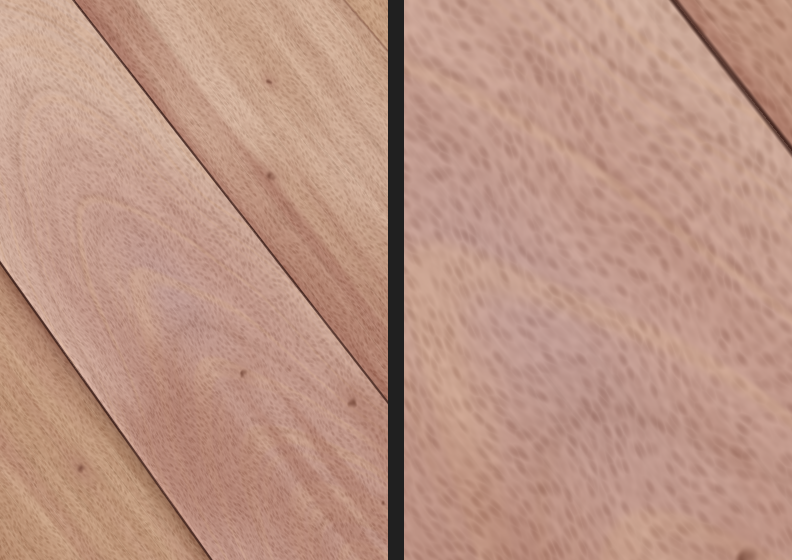
Left: the whole. Right: its middle third, enlarged.
This texture is drawn by a WebGL 1 fragment shader. Its source:

```glsl
precision highp float;
// Diagonal pinkish hardwood planks with arched grain, fine pores, knots and dark seams.
uniform vec2 u_resolution;

#define PALE vec3(0.830, 0.705, 0.635)
#define PINK vec3(0.755, 0.592, 0.540)
#define TAN vec3(0.750, 0.592, 0.480)
#define RED vec3(0.680, 0.485, 0.420)
#define MAUVE vec3(0.735, 0.600, 0.585)
#define KNOT vec3(0.450, 0.270, 0.210)
#define SEAM vec3(0.250, 0.135, 0.110)
#define PORE_CELLS vec2(100.0, 235.0)
#define PORE_DEPTH 0.085
#define STREAK_DEPTH 0.12
#define RING_DEPTH 0.022
#define KNOT_CHANCE 0.40

float hash(vec2 p) {
  return fract(sin(dot(p, vec2(127.1, 311.7))) * 43758.5);
}

vec2 hash2(vec2 p) {
  return vec2(hash(p), hash(p + 37.3));
}

float noise(vec2 p) {
  vec2 i = floor(p), f = fract(p);
  f = f * f * (3.0 - 2.0 * f);
  return mix(mix(hash(i), hash(i + vec2(1.0, 0.0)), f.x),
             mix(hash(i + vec2(0.0, 1.0)), hash(i + vec2(1.0, 1.0)), f.x), f.y);
}

// Signed distance across a seam
float seam(vec2 p, vec2 normal, float offset) {
  return dot(p, normal) - offset;
}

// Cellular flecks: one short pore of random strength per cell
float pores(vec2 q) {
  vec2 cell = floor(q);
  float ink = 0.0;
  for (int y = -1; y <= 1; y++) {
    for (int x = -1; x <= 1; x++) {
      vec2 c = cell + vec2(float(x), float(y));
      float d = length(q - c - hash2(c));
      ink = max(ink, hash(c + 11.7) * (1.0 - smoothstep(0.1, 0.75, d)));
    }
  }
  return ink;
}

// Sparse knots: x is the dark core, y the wide stain
vec2 knots(vec2 g) {
  vec2 q = g * 4.6, cell = floor(q), ink = vec2(0.0);
  for (int y = -1; y <= 1; y++) {
    for (int x = -1; x <= 1; x++) {
      vec2 c = cell + vec2(float(x), float(y));
      float on = step(hash(c + 5.1), KNOT_CHANCE);
      float size = mix(0.6, 1.2, hash(c + 8.9));
      vec2 d = (q - c - hash2(c + 2.4)) / (4.6 * size);
      d += 0.007 * (noise(g * 130.0) - 0.5);
      ink.x = max(ink.x, on * (1.0 - smoothstep(0.0, 0.011, length(d))));
      ink.y = max(ink.y, on * exp(-dot(d, d * vec2(900.0, 2200.0))));
    }
  }
  return ink;
}

// Nested arches along the grain, bent by slow waves
float archField(vec2 g) {
  float v = g.y - 0.535 + 0.05 * (g.x + 0.58) + 0.010 * sin(g.x * 13.0);
  float bend = 0.03 * sin(g.x * 7.0 + g.y * 9.0) + 0.05 * noise(g * vec2(7.0, 16.0));
  return g.x + 0.58 - 14.0 * v * v + bend;
}

void main() {
  vec2 p = gl_FragCoord.xy / u_resolution.y;
  vec2 g = vec2(dot(p, vec2(0.61, -0.79)), dot(p, vec2(0.79, 0.61)));
  float left = seam(p, vec2(0.815, 0.579), 0.3077);
  float right = seam(p, vec2(0.788, 0.616), 0.7192);
  float corner = seam(p, vec2(0.761, 0.649), 1.1167);
  float middle = step(0.0, left) * step(right, 0.0);
  float plank = step(0.0, left) + step(0.0, right) + step(0.0, corner);
  vec2 s = g + vec2(plank * 3.7, 0.0);
  float cloud = noise(s * vec2(4.0, 11.0)) - 0.5;
  float band = noise(s * vec2(1.5, 38.0)) - 0.5;

  // Arched plank: pale top and edges, tan arches, pink heart, red lower streaks
  float arch = archField(g);
  float pale = smoothstep(0.30, 0.95, p.y - 0.35 * p.x + 0.3 * cloud);
  pale += 0.5 * smoothstep(0.09, 0.0, min(left, -right)) * smoothstep(0.0, 0.5, p.y);
  vec3 heart = mix(PINK, PALE, clamp(pale, 0.0, 1.0));
  vec2 m = g - vec2(-0.19, 0.535);
  heart = mix(heart, MAUVE, 0.6 * exp(-dot(m, m * vec2(70.0, 500.0))));
  float rings = sin(arch * 38.0) + 0.6 * sin(arch * 83.0 + 1.0) + 0.5 * sin(arch * 171.0);
  float line = pow(0.5 + 0.5 * sin(arch * 27.0 + 2.0), 70.0);
  heart = mix(heart, TAN + 0.03, 0.45 * smoothstep(-0.2, 1.6, rings + 2.0 * cloud));
  heart += RING_DEPTH * (0.5 * rings - 1.8 * line) * vec3(0.8, 0.9, 1.0);
  float lower = smoothstep(0.55, 0.25, p.y) * smoothstep(0.1, 0.6, cloud + band + 0.25);
  heart = mix(heart, RED, 0.6 * lower);

  // Straight planks: streaky red wood beside the seam, tan elsewhere
  float red = 1.0 - smoothstep(0.0, 0.14, right + 0.10 * cloud + 0.10 * band);
  red = max(red, (0.45 + band) * smoothstep(0.75, 0.25, p.y));
  vec3 straight = mix(mix(TAN, PALE, 0.42 + 0.6 * cloud), RED, clamp(red, 0.0, 1.0));
  vec3 leftWood = mix(TAN, RED + 0.03, clamp(0.25 + 0.6 * cloud + 0.7 * band, 0.0, 1.0));
  straight = mix(leftWood, straight, step(0.0, right));
  straight = mix(straight, TAN, step(0.0, corner));
  vec3 color = mix(straight, heart, middle);

  // Streaks, thin dark vessel lines and pores
  float fine = noise(s * vec2(9.0, 260.0));
  float streak = 0.4 * noise(s * vec2(3.0, 48.0)) + 0.3 * noise(s * vec2(6.0, 115.0))
               + 0.3 * fine - 0.5;
  color += STREAK_DEPTH * streak * mix(1.4, 0.5, middle) * vec3(0.8, 1.0, 1.0);
  color -= 0.05 * smoothstep(0.72, 0.95, fine) * mix(1.0, 0.3, middle);
  vec2 wavy = s + vec2(0.0, 0.004 * sin(g.x * 45.0 + g.y * 20.0) + 0.05 * arch * middle);
  float grit = noise(wavy * vec2(190.0, 330.0)) - 0.5;
  color -= PORE_DEPTH * (pores(wavy * PORE_CELLS) - 0.24) * vec3(0.9, 1.0, 1.0);
  color += 0.04 * grit;

  // Knots
  vec2 knot = knots(g);
  color = mix(mix(color, RED, 0.45 * knot.y), KNOT, 0.75 * knot.x);

  // Seams: soft shadow on the lower side, lit edge, dark gap that fades in places
  float shade = exp(-abs(left) * 65.0) * step(left, 0.0);
  color *= 1.0 - 0.30 * shade * vec3(0.8, 1.0, 1.15);
  color += 0.07 * exp(-abs(left - 0.005) * 350.0) * step(0.0, left);
  float gap = 1.0 - smoothstep(0.0006, 0.0032, min(abs(left), abs(right)));
  color = mix(color, SEAM, gap * (0.7 + 0.3 * noise(s * vec2(14.0, 1.0))));
  color = mix(color, KNOT, 0.45 * (1.0 - smoothstep(0.0, 0.0035, abs(corner))));

  gl_FragColor = vec4(clamp(color, 0.0, 1.0), 1.0);
}
```
